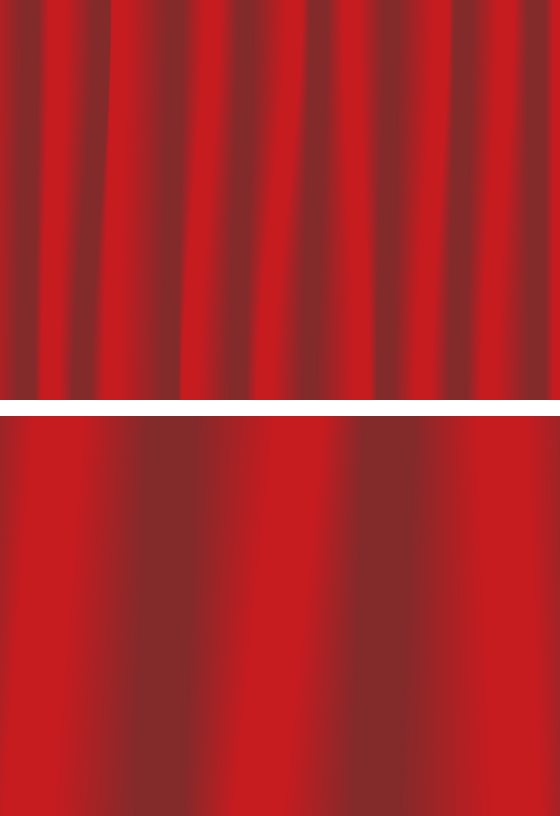
Top, the full canvas; bottom, a detail of the centre.
Write a WebGL 1 fragment shader that draws this background.

```glsl
precision highp float;
// A red stage curtain: eight hanging folds at an even pitch across the canvas.
// Each fold runs from a dark valley up to a bright ridge and down again; valleys
// and ridges drift sideways on the way down, and close pairs get crisp edges.

uniform vec2 u_resolution;

const vec3 VALLEY_COLOR = vec3(0.515, 0.163, 0.168);
const vec3 RIDGE_COLOR = vec3(0.775, 0.108, 0.125);

const float FOLD_COUNT = 8.0;
const float FOLD_PITCH = 0.1293;     // share of the canvas width
const float FIRST_VALLEY = 0.0521;   // share of the canvas width

// Per-fold character, in fold pitches (folds 0-3, then 4-7)
const vec4 RIDGE_TOP_A = vec4(0.40, 0.26, 0.52, 0.645);
const vec4 RIDGE_TOP_B = vec4(0.45, 0.67, 0.575, 0.37);
const vec4 RIDGE_HEM_A = vec4(0.30, 0.16, 0.24, 0.27);
const vec4 RIDGE_HEM_B = vec4(0.58, 0.44, 0.36, 0.37);
const vec4 VALLEY_DRIFT_A = vec4(-0.05, -0.27, -0.07, -0.13);
const vec4 VALLEY_DRIFT_B = vec4(-0.12, -0.07, -0.08, 0.0);

// Shading ramp between a valley and a ridge, in fold pitches
const float FLAT_WIDTH = 0.27;
const float RAMP_GAIN = 1.2;
const float CRISP_RAMP = 0.03;

// Value belonging to one fold, repeating every FOLD_COUNT folds
float foldValue(vec4 a, vec4 b, float fold) {
  float k = mod(fold, FOLD_COUNT);
  vec4 slot = vec4(0.0, 1.0, 2.0, 3.0);
  return dot(a, step(abs(slot - k), vec4(0.5)))
       + dot(b, step(abs(slot + 4.0 - k), vec4(0.5)));
}

float valleyAt(float fold, float drop) {
  return fold + drop * foldValue(VALLEY_DRIFT_A, VALLEY_DRIFT_B, fold);
}

float ridgeAt(float fold, float drop) {
  float top = foldValue(RIDGE_TOP_A, RIDGE_TOP_B, fold);
  float hem = foldValue(RIDGE_HEM_A, RIDGE_HEM_B, fold);
  return fold + mix(top, hem, drop);
}

// Light rising linearly from valley to ridge; narrow gaps turn steep
float slopeLight(float fromValley, float gap) {
  float ramp = max(CRISP_RAMP, RAMP_GAIN * (gap - FLAT_WIDTH));
  return clamp(0.5 + (fromValley - 0.5 * gap) / ramp, 0.0, 1.0);
}

void main() {
  vec2 uv = gl_FragCoord.xy / u_resolution;
  float x = (uv.x - FIRST_VALLEY) / FOLD_PITCH;
  float drop = smoothstep(0.0, 1.0, 1.0 - uv.y);

  // The nearest folds, brightest one on top
  float light = 0.0;
  for (int i = -1; i <= 1; i++) {
    float fold = floor(x) + float(i);
    float left = valleyAt(fold, drop);
    float right = valleyAt(fold + 1.0, drop);
    float ridge = ridgeAt(fold, drop);
    float rise = slopeLight(x - left, ridge - left);
    float fall = slopeLight(right - x, right - ridge);
    light = max(light, min(rise, fall));
  }

  gl_FragColor = vec4(mix(VALLEY_COLOR, RIDGE_COLOR, light), 1.0);
}
```
